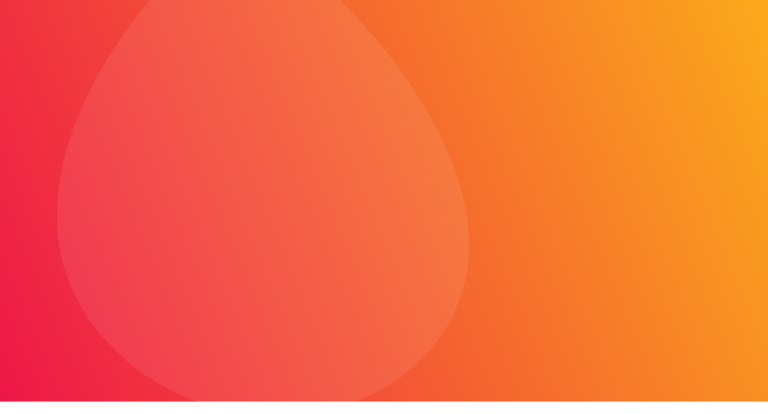
This background is drawn by a Shadertoy shader. Its source:

```glsl
// Warm diagonal gradient with a pale translucent egg and a white strip along the bottom.

// Lengths are in canvas heights, origin at the lower left.
const vec3 CRIMSON = vec3(0.933, 0.090, 0.282);
const vec3 AMBER = vec3(0.984, 0.667, 0.106);
const vec3 WHITE = vec3(1.0);

const float STRIP_HEIGHT = 0.030;
const float GRADIENT_TILT = 0.42;   // vertical share of the colour ramp

const vec2 EGG_CENTER = vec2(0.6355, 0.4396);
const float EGG_HALF_WIDTH = 0.4965;
const float EGG_LEAN = -0.078;      // sideways shift per unit of height
const float EGG_BOTTOM = 0.444;     // reach below the widest line
const float EGG_TOP = 0.777;        // reach above the widest line
const float EGG_TAPER = 1.9;        // exponent of the narrowing upper half
const float EGG_OPACITY = 0.08;

// Half width of the egg at a height above its widest line.
float eggHalfWidth(float height) {
    float up = max(height, 0.0) / EGG_TOP;
    float down = min(height, 0.0) / EGG_BOTTOM;
    float upper = 1.0 - pow(up, EGG_TAPER);
    float lower = sqrt(max(1.0 - down * down, 0.0));
    return EGG_HALF_WIDTH * (height > 0.0 ? upper : lower);
}

// Antialiased coverage, one inside the egg.
float eggCoverage(vec2 point) {
    vec2 q = point - EGG_CENTER;
    float inset = eggHalfWidth(q.y) - abs(q.x - EGG_LEAN * q.y);
    float pixelStep = length(vec2(dFdx(inset), dFdy(inset)));
    return clamp(0.5 + inset / max(pixelStep, 1e-5), 0.0, 1.0);
}

void mainImage(out vec4 fragColor, in vec2 fragCoord) {
    vec2 point = fragCoord / iResolution.y;
    float aspect = iResolution.x / iResolution.y;

    // Background ramp from the lower left to the upper right
    float rise = point.y - STRIP_HEIGHT;
    float span = aspect + GRADIENT_TILT * (1.0 - STRIP_HEIGHT);
    float ramp = clamp((point.x + GRADIENT_TILT * rise) / span, 0.0, 1.0);
    vec3 color = mix(CRIMSON, AMBER, ramp);

    // Pale egg
    color = mix(color, WHITE, EGG_OPACITY * eggCoverage(point));

    // White strip
    float strip = clamp(0.5 - rise * iResolution.y, 0.0, 1.0);
    color = mix(color, WHITE, strip);

    fragColor = vec4(color, 1.0);
}
```
